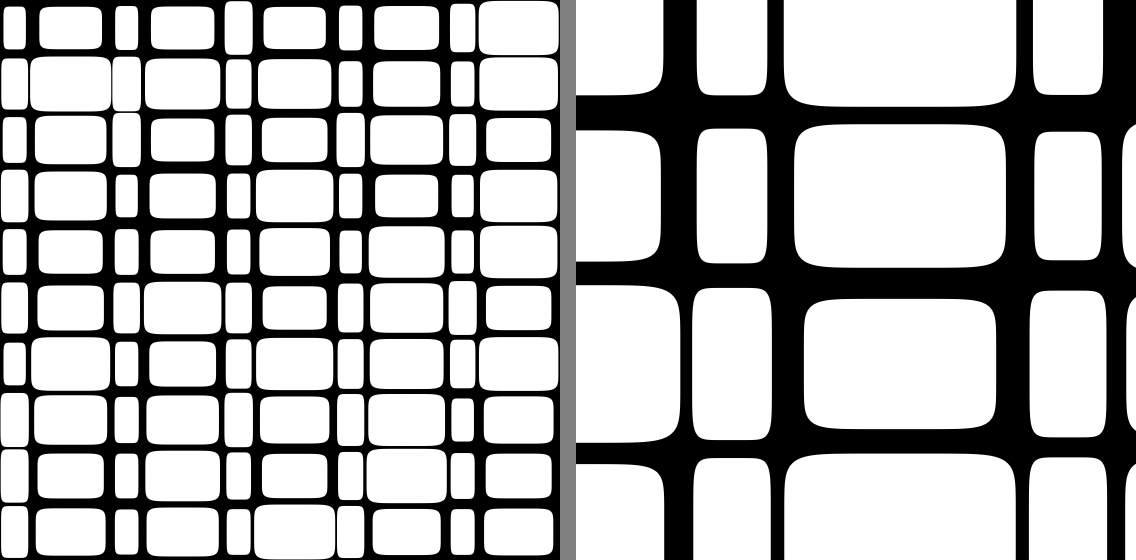
Left: the whole. Right: its middle third, enlarged.
Write a Shadertoy shader that draws this pattern.

```glsl
const vec2 REPEATS = vec2(5.0, 10.0);   // column pairs across, rows down
const float NARROW_SHARE = 0.262;       // part of a pair taken by the narrow cell
const float MIN_FILL = 0.75;            // smallest block relative to its cell
const float MAX_FILL = 0.982;           // largest block relative to its cell
const float ROUNDNESS = 7.0;            // superellipse exponent, higher is squarer
const vec3 GROUT_COLOR = vec3(0.0);
const vec3 BLOCK_COLOR = vec3(1.0);

float hash(vec2 cell) {
    vec3 q = fract(cell.xyx * vec3(0.1031, 0.1030, 0.0973));
    q += dot(q, q.yzx + 33.33);
    return fract((q.x + q.y) * q.z);
}

// Approximate signed distance to a superellipse filling part of its cell
float blockDistance(vec2 p, vec2 halfSize, float fill) {
    vec2 a = abs(p) / halfSize;
    vec2 powered = pow(a, vec2(ROUNDNESS));
    float radius = max(pow(powered.x + powered.y, 1.0 / ROUNDNESS), 1e-4);
    vec2 gradient = pow(a / radius, vec2(ROUNDNESS - 1.0)) / halfSize;
    return (radius - fill) / max(length(gradient), 1e-4);
}

void mainImage(out vec4 fragColor, in vec2 fragCoord) {
    // Wrapped grid of column pairs
    vec2 grid = fract(fragCoord / iResolution.xy) * REPEATS;
    vec2 pair = floor(grid);
    vec2 local = grid - pair;

    // Split each pair into a narrow and a wide cell
    float isWide = step(NARROW_SHARE, local.x);
    float left = isWide * NARROW_SHARE;
    float width = mix(NARROW_SHARE, 1.0 - NARROW_SHARE, isWide);
    vec2 center = vec2(left + 0.5 * width, 0.5);
    vec2 halfSize = 0.5 * vec2(width, 1.0) / REPEATS;

    // Each cell draws one block of its own size
    vec2 cell = vec2(pair.x * 2.0 + isWide, pair.y);
    float fill = mix(MIN_FILL, MAX_FILL, hash(cell + 17.0));
    float dist = blockDistance((local - center) / REPEATS, halfSize, fill);

    float pixel = 1.0 / min(iResolution.x, iResolution.y);
    float coverage = clamp(0.5 - dist / pixel, 0.0, 1.0);
    fragColor = vec4(mix(GROUT_COLOR, BLOCK_COLOR, coverage), 1.0);
}
```
